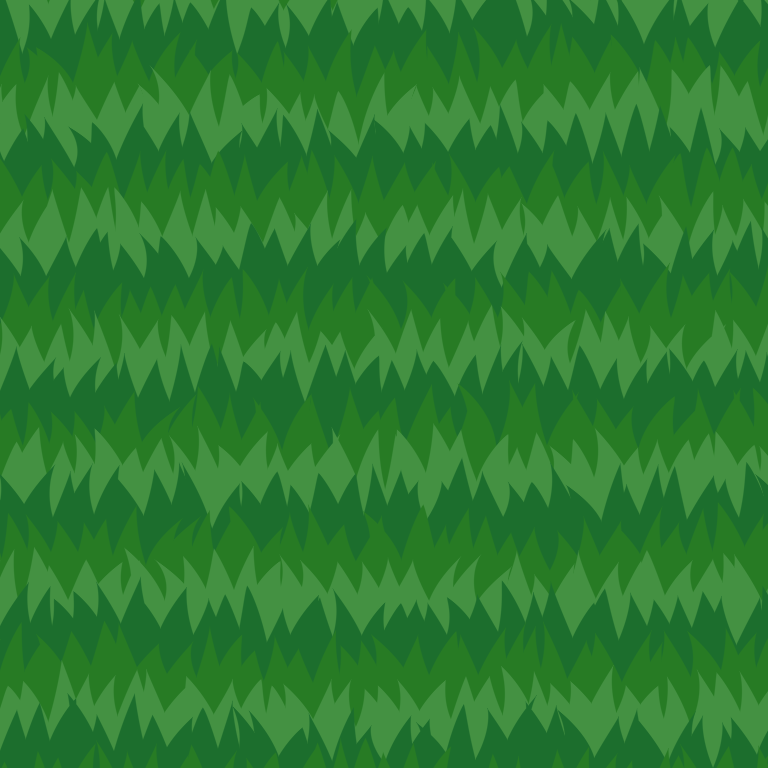
A Shadertoy shader for this pattern:

```glsl
const vec3 LIGHT_GREEN = vec3(0.267, 0.569, 0.259);
const vec3 DARK_GREEN  = vec3(0.110, 0.431, 0.176);
const vec3 LEAF_GREEN  = vec3(0.151, 0.482, 0.141);

const float ROW_STEP    = 0.0517; // vertical distance between grass rows
const float BLADE_PITCH = 0.031;  // mean horizontal distance between blades

vec3 hash3(vec2 p) {
    vec3 q = fract(p.xyx * vec3(0.1031, 0.1030, 0.0973));
    q += dot(q, q.yxz + 33.33);
    return fract((q.xxy + q.yzz) * q.zyx);
}

// One-dimensional gradient noise, roughly -0.5 to 0.5
float gradientNoise(float x, float seed) {
    float cell = floor(x);
    float f = x - cell;
    float left  = (hash3(vec2(cell, seed)).x * 2.0 - 1.0) * f;
    float right = (hash3(vec2(cell + 1.0, seed)).x * 2.0 - 1.0) * (f - 1.0);
    return mix(left, right, f * f * f * (f * (f * 6.0 - 15.0) + 10.0));
}

// Approximate signed distance to a curved blade, positive inside
float blade(vec2 p, float height, float halfWidth, float lean, float taper) {
    float t = p.y / height;
    float rise = max(t, 0.0);
    float width = halfWidth * pow(max(1.0 - t, 0.0), taper);
    float side = width - abs(p.x - lean * rise * rise);
    return min(side, (1.0 - t) * height);
}

// Union of neighbouring blades above a solid strip
float grassRow(vec2 p, float seed) {
    float inside = -(p.y + 0.02);
    float cell = floor(p.x / BLADE_PITCH);
    for (int i = -2; i <= 2; i++) {
        float id = cell + float(i);
        vec3 shape = hash3(vec2(id + 17.0, seed));
        vec3 form  = hash3(vec2(id + 71.0, seed + 43.0));
        float rootX = (id + 0.5 + 0.7 * (shape.x - 0.5)) * BLADE_PITCH;
        float height = mix(0.046, 0.078, shape.y);
        float halfWidth = BLADE_PITCH * mix(0.58, 0.88, shape.z);
        float groupLean = 1.3 * gradientNoise(id * 0.23, seed + 9.0);
        float lean = BLADE_PITCH * (groupLean + 1.3 * (form.x - 0.5));
        float taper = mix(0.78, 1.3, form.y);
        inside = max(inside, blade(p - vec2(rootX, 0.0), height, halfWidth, lean, taper));
    }
    return inside;
}

vec3 rowColour(float row) {
    float kind = mod(row, 3.0);
    return kind < 0.5 ? LIGHT_GREEN : kind < 1.5 ? DARK_GREEN : LEAF_GREEN;
}

// Slow wandering of each row; dark rows sit a little higher
float rowBase(float row, float x) {
    float lift = mod(row, 3.0) == 1.0 ? 0.005 : 0.0;
    float wander = 0.026 * gradientNoise(x * 3.7 + 5.0, row + 120.0);
    return 0.99 - row * ROW_STEP + lift + wander;
}

void mainImage(out vec4 fragColor, in vec2 fragCoord) {
    vec2 uv = fragCoord / iResolution.y;
    float soft = 0.8 / iResolution.y;

    // Paint from the rows behind to the rows in front
    float nearest = floor((0.99 - uv.y) / ROW_STEP);
    vec3 colour = rowColour(nearest - 2.0 + 3.0);
    for (int i = -1; i <= 2; i++) {
        float row = nearest + float(i);
        vec2 local = vec2(uv.x, uv.y - rowBase(row, uv.x));
        float cover = smoothstep(-soft, soft, grassRow(local, row + 30.0));
        colour = mix(colour, rowColour(row + 3.0), cover);
    }
    fragColor = vec4(colour, 1.0);
}
```
